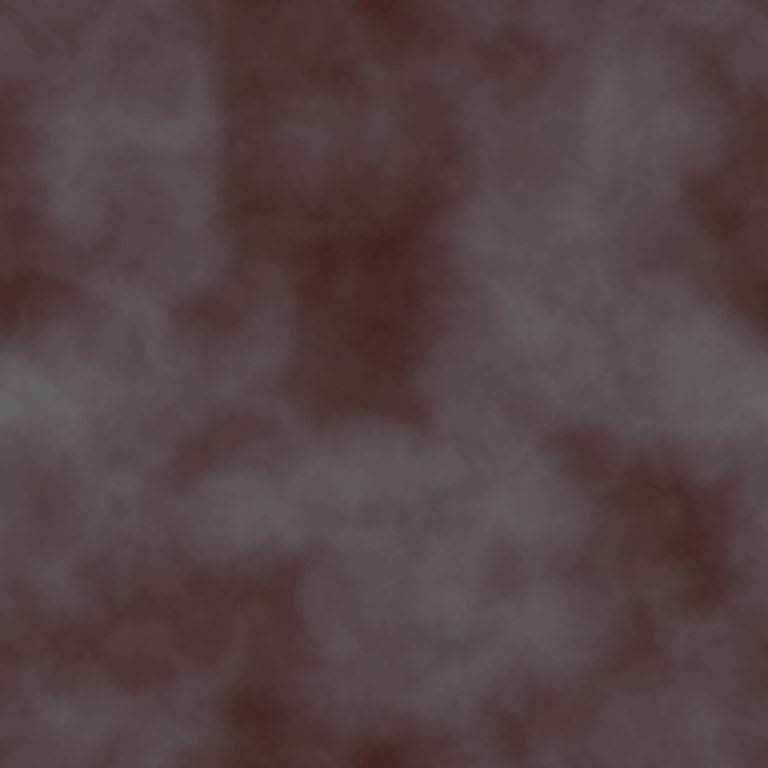
A WebGL 1 fragment shader for this texture:

```glsl
precision highp float;
// Seamless murky clouds: soft grey haze over dark maroon blotches.

uniform vec2 u_resolution;

const int OCTAVES = 6;
const float BASE_CELLS = 6.0;
const float WARP_CELLS = 12.0;
const float WARP_AMOUNT = 0.07;
const float CONTRAST = 1.28;

const vec3 MAROON = vec3(0.245, 0.130, 0.132);
const vec3 HAZE_GREY = vec3(0.402, 0.390, 0.392);

float hash(vec2 cell, float seed) {
  return fract(sin(dot(cell, vec2(127.1, 311.7)) + seed * 74.7) * 43758.5453);
}

// Value noise that wraps after a whole number of cells.
float wrappedNoise(vec2 p, float period, float seed) {
  vec2 cell = floor(p);
  vec2 f = p - cell;
  vec2 blend = f * f * f * (f * (f * 6.0 - 15.0) + 10.0);
  vec2 lo = mod(cell, period);
  vec2 hi = mod(cell + 1.0, period);
  float bottom = mix(hash(lo, seed), hash(vec2(hi.x, lo.y), seed), blend.x);
  float top = mix(hash(vec2(lo.x, hi.y), seed), hash(hi, seed), blend.x);
  return mix(bottom, top, blend.y);
}

// Octaves double the cell count, so the sum keeps tiling.
float cloud(vec2 uv, float cells, float seed) {
  float sum = 0.0;
  float total = 0.0;
  float weight = 1.0;
  for (int i = 0; i < OCTAVES; i++) {
    sum += weight * wrappedNoise(uv * cells, cells, seed + float(i));
    total += weight;
    weight *= 0.5;
    cells *= 2.0;
  }
  return sum / total;
}

// Small offsets pull the cloud edges into faint wisps.
vec2 warp(vec2 uv, float amount) {
  vec2 drift = vec2(cloud(uv, WARP_CELLS, 21.0), cloud(uv, WARP_CELLS, 43.0));
  return uv + (drift - 0.5) * amount;
}

void main() {
  vec2 uv = gl_FragCoord.xy / u_resolution;
  float density = cloud(warp(uv, WARP_AMOUNT), BASE_CELLS, 3.0);
  float haze = clamp(0.52 + (density - 0.5) * CONTRAST, 0.0, 1.0);
  gl_FragColor = vec4(mix(MAROON, HAZE_GREY, haze), 1.0);
}
```
